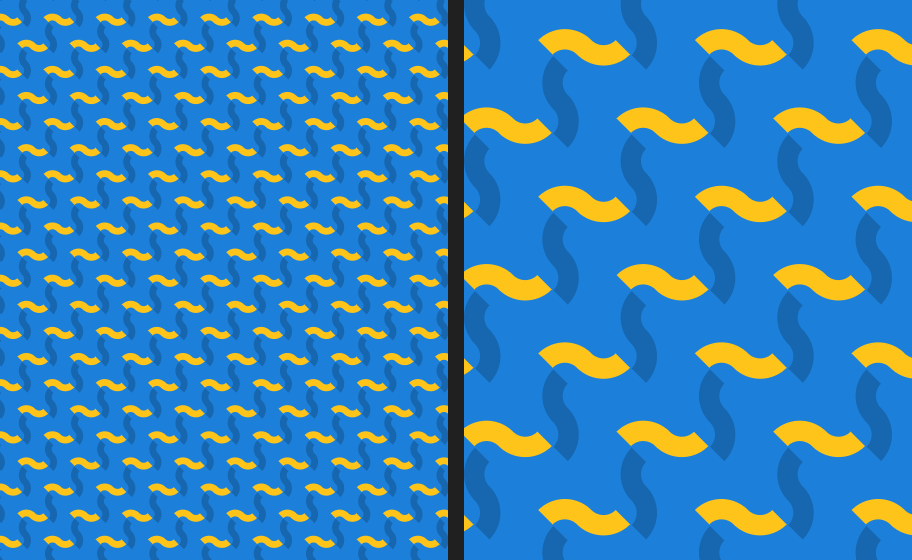
Left, the full canvas; right, a detail of the centre.
Reproduce this pattern procedurally as a Shadertoy shader.

```glsl
const float PERIOD = 0.09323;               // lattice period, in canvas heights
const vec2 ANCHOR = vec2(0.3382, 0.6385);   // centre of one bright wave
const vec2 SHADE_OFFSET = vec2(-0.151, -0.349);
const float ARC_CHORD = 0.247;              // in periods
const float HALF_WIDTH = 0.065;

const vec3 BLUE = vec3(0.11, 0.50, 0.855);
const vec3 DARK_BLUE = vec3(0.09, 0.40, 0.69);
const vec3 YELLOW = vec3(1.0, 0.77, 0.10);

// Two quarter rings joined into an S, symmetric under a half turn
float waveDistance(vec2 p, float chord, float halfWidth) {
    if (p.x > p.y) p = -p;
    vec2 v = p + 0.5 * chord;
    float ring = abs(length(v) - chord * sqrt(0.5)) - halfWidth;
    float endCut = -(v.x + v.y) * sqrt(0.5);
    return max(ring, endCut);
}

// Offset from the nearest point of a unit square grid
vec2 wrapCell(vec2 p) {
    return fract(p + 0.5) - 0.5;
}

float coverage(float dist, float pixel) {
    return clamp(0.5 - dist / pixel, 0.0, 1.0);
}

void mainImage(out vec4 fragColor, in vec2 fragCoord) {
    vec2 p = (fragCoord / iResolution.y - ANCHOR) / PERIOD;
    float pixel = 1.0 / (iResolution.y * PERIOD);

    // Staggered rows: two interleaved square grids
    float bright = 1e3;
    float shade = 1e3;
    for (int i = 0; i < 2; i++) {
        vec2 q = p - 0.5 * float(i);
        bright = min(bright, waveDistance(wrapCell(q), ARC_CHORD, HALF_WIDTH));
        // Upright waves mirror the flat ones across the diagonal
        vec2 upright = wrapCell(q - SHADE_OFFSET).yx;
        shade = min(shade, waveDistance(upright, ARC_CHORD, HALF_WIDTH));
    }

    vec3 color = mix(BLUE, DARK_BLUE, coverage(shade, pixel));
    color = mix(color, YELLOW, coverage(bright, pixel));
    fragColor = vec4(color, 1.0);
}
```
